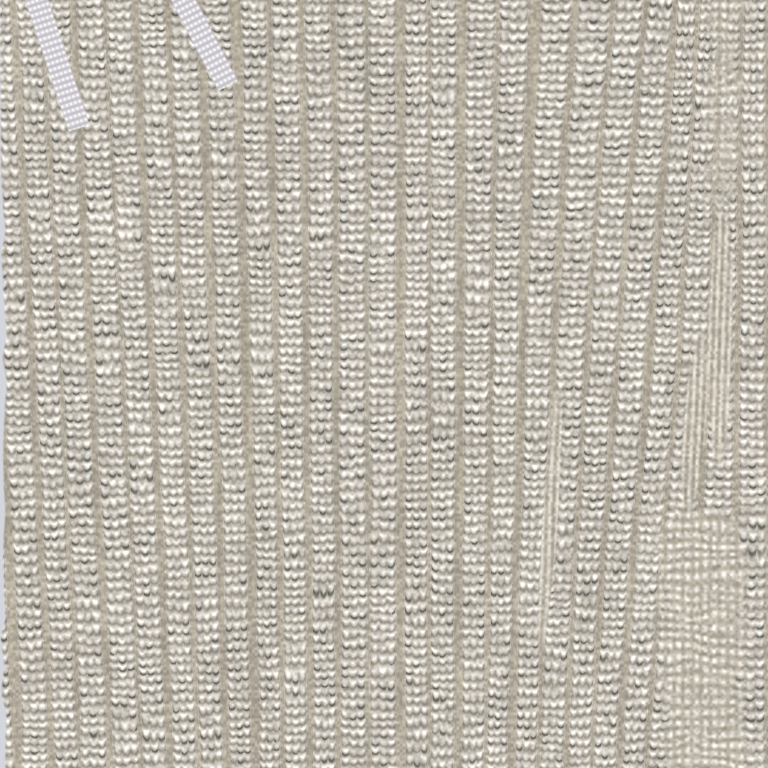
Write a three.js fragment shader that draws this texture.

```glsl
// Worn cream knit: leaning vertical cords of looped stitches over a taupe ground.
varying vec2 vUv;

const float TAU = 6.2831853;
const float CORDS = 25.0;       // cords across
const float ROWS = 74.0;        // stitch rows down
const float STITCHES = 3.0;     // loops across one cord
const float CORD_HALF = 0.405;  // half width of a cord, in cord spacings
const float ARCH = 0.12;        // curve of each loop, in rows
const float SPECK_RATE = 0.20;  // share of dark crevices
const float GRAIN = 0.24;
const vec3 CREAM = vec3(0.985, 0.97, 0.94);
const vec3 SHADE = vec3(0.59, 0.565, 0.52);
const vec3 GROUND = vec3(0.69, 0.66, 0.60);
const vec3 CREVICE = vec3(0.38, 0.385, 0.36);
const vec3 THREAD = vec3(0.86, 0.84, 0.80);
const vec3 RIBBON = vec3(0.96, 0.95, 0.97);
const vec3 BACKING = vec3(0.83, 0.84, 0.87);

float hash(vec2 p) {
  vec3 q = fract(vec3(p.xyx) * 0.1031);
  q += dot(q, q.yzx + 33.33);
  return fract((q.x + q.y) * q.z);
}

float noise(vec2 p) {
  vec2 i = floor(p), f = fract(p);
  f = f * f * (3.0 - 2.0 * f);
  return mix(mix(hash(i), hash(i + vec2(1.0, 0.0)), f.x),
             mix(hash(i + vec2(0.0, 1.0)), hash(i + 1.0), f.x), f.y);
}

float wave(float x) { return 0.5 + 0.5 * cos(TAU * x); }

// Soft rectangle mask with a ragged outline.
float patchMask(vec2 p, vec2 center, vec2 halfSize) {
  vec2 d = abs(p - center) - halfSize;
  float ragged = 0.024 * (noise(p * 45.0) - 0.5);
  return 1.0 - smoothstep(-0.012, 0.012, max(d.x, d.y) + ragged);
}

// Slanted spindle where the knit has opened.
float openMask(vec2 p, vec2 center, vec2 radius, float slant) {
  vec2 d = p - center;
  d.x -= slant * d.y;
  return 1.0 - smoothstep(0.75, 1.05, length(d / radius));
}

// Sideways drift of the cords per unit of descent.
float lean(float x) {
  return 0.05 * (1.0 - smoothstep(0.15, 0.52, x))
       - 0.08 * smoothstep(0.55, 0.86, x) * (1.0 - smoothstep(0.86, 1.0, x));
}

vec3 ground(vec2 p, float row) {
  float streak = noise(vec2(p.x * 150.0, p.y * 9.0));
  return GROUND * (0.92 + 0.07 * wave(row) + 0.11 * streak);
}

vec3 cord(vec3 under, float s, float row, float id, float wear) {
  float across = (s * 0.5 + 0.5) * STITCHES;
  float bump = 0.5 - 0.5 * cos(TAU * across);
  float bent = row + ARCH * (2.0 * sqrt(bump + 0.02) - 1.0) - 0.12 * s * s;
  float crest = wave(bent);
  float stitch = floor(across) + id * 7.0;
  float gloss = hash(vec2(stitch, floor(bent + 0.5)));

  // Rounded yarn: thin shaded seam, body, narrow highlight.
  float tone = 0.36 - 0.40 * pow(1.0 - crest, 4.0);
  tone += pow(crest, 2.5) * (0.22 + 0.50 * gloss) * (0.55 + 0.45 * bump);
  tone += 0.14 * bump + 0.10 * (wear - 0.5) - 0.12 * smoothstep(0.75, 1.0, abs(s));
  vec3 yarn = mix(SHADE, CREAM, tone);

  // Thin dark crevices between some loops.
  float chance = hash(vec2(stitch + 19.0, floor(bent)));
  float speck = step(1.0 - SPECK_RATE * (1.7 - 1.4 * wear), chance);
  speck *= pow(1.0 - crest, 6.0) * smoothstep(0.0, 0.3, bump);
  yarn = mix(yarn, CREVICE, 0.85 * speck);

  // Scalloped outline.
  float edge = 1.0 + 0.13 * (crest - 0.5);
  return mix(under, yarn, 1.0 - smoothstep(edge - 0.05, edge + 0.05, abs(s)));
}

vec3 addRibbon(vec3 color, vec2 p, vec2 tip, vec2 along) {
  vec2 d = p - tip;
  vec2 q = vec2(dot(d, vec2(along.y, -along.x)), dot(d, along));
  vec2 outside = abs(q - vec2(0.0, 0.15)) - vec2(0.0145, 0.15);
  float mask = 1.0 - smoothstep(-0.0015, 0.0015, max(outside.x, outside.y));
  float weave = wave(q.y * 120.0) * (0.45 + 0.55 * wave(q.x * 170.0));
  return mix(color, RIBBON * (0.80 + 0.24 * weave), mask);
}

void main() {
  vec2 p = vUv;
  float u = (p.x - lean(p.x) * (0.5 - p.y)) * CORDS;
  float id = floor(u);
  float row = p.y * ROWS + hash(vec2(id, 3.0)) + 1.4 * noise(vec2(id * 5.0, p.y * 12.0));
  row += 0.35 * (noise(p * vec2(75.0, 60.0)) - 0.5);
  float wear = noise(p * vec2(18.0, 14.0) + 7.0);
  // Cords of uneven width and spacing, some nearly touching.
  float shift = 0.13 * (hash(vec2(id, 23.0)) - 0.5);
  shift += 0.07 * (noise(vec2(id * 9.0, p.y * 11.0)) - 0.5);
  float halfWidth = CORD_HALF + 0.08 * (hash(vec2(id, 11.0)) - 0.5);
  float s = (fract(u) - 0.5 - shift) / halfWidth;
  vec3 base = ground(p, row);
  vec3 color = cord(base, s, row, id, wear);
  // Sheer woven patches.
  float grid = (0.25 + 0.75 * wave(p.x * 86.0)) * wave(p.y * ROWS + noise(p * 30.0));
  float sheer = 0.8 * patchMask(p, vec2(0.915, 0.15), vec2(0.05, 0.18));
  sheer = max(sheer, 0.6 * patchMask(p, vec2(0.942, 0.88), vec2(0.018, 0.15)));
  color = mix(color, mix(GROUND, CREAM, 1.05 * grid), sheer);
  // Openings crossed by loose threads.
  float open = openMask(p, vec2(0.938, 0.56), vec2(0.018, 0.18), 0.02);
  open = max(open, openMask(p, vec2(0.905, 0.45), vec2(0.016, 0.13), 0.08));
  open = max(open, openMask(p, vec2(0.716, 0.32), vec2(0.011, 0.18), 0.07));
  float strand = wave(p.x * 110.0 - p.y * 4.0 + noise(p * 8.0));
  color = mix(color, mix(base, THREAD, strand), open);
  // Fibre grain, ribbons and the bare left edge.
  color *= 1.0 + GRAIN * (noise(p * 270.0) - 0.5);
  color = addRibbon(color, p, vec2(0.103, 0.833), normalize(vec2(-0.33, 1.0)));
  color = addRibbon(color, p, vec2(0.297, 0.888), normalize(vec2(-0.52, 1.0)));
  float border = 0.009 * (1.0 - smoothstep(0.7, 0.95, p.y)) * noise(vec2(2.0, p.y * 30.0));
  gl_FragColor = vec4(mix(BACKING, color, smoothstep(border - 0.002, border + 0.002, p.x)), 1.0);
}
```
